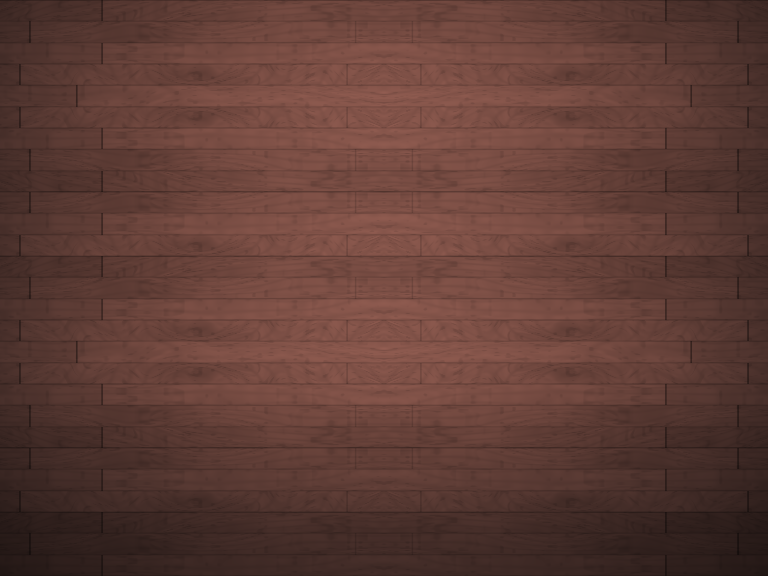
Give the GLSL for this texture, as a WebGL 2 fragment shader.

```glsl
#version 300 es
precision highp float;
uniform vec2 u_resolution;
out vec4 fragColor;

float hash(vec2 p) {
    return fract(sin(dot(p, vec2(127.1, 311.7))) * 43758.5453);
}

float noise(vec2 p) {
    vec2 i = floor(p), f = fract(p);
    f = f * f * (3.0 - 2.0 * f);
    return mix(mix(hash(i), hash(i + vec2(1, 0)), f.x),
               mix(hash(i + vec2(0, 1)), hash(i + vec2(1, 1)), f.x), f.y);
}

// Dark line centred on d = 0, softened by one pixel
float line(float d, float halfWidth, float pixel) {
    return 1.0 - smoothstep(halfWidth, halfWidth + pixel, abs(d));
}

// Board kinds run 0-4, back down to 0, then 1-3, and repeat every twelve rows
float boardKind(float row) {
    float r = mod(row, 12.0);
    return r < 8.5 ? 4.0 - abs(r - 4.0) : r - 8.0;
}

// Distances of the end joints from the centre line
vec2 jointPlaces(float kind) {
    if (kind < 0.5) return vec2(0.367, 0.9);
    if (kind < 1.5) return vec2(0.461, 0.037);
    if (kind < 2.5) return vec2(0.367, 0.9);
    if (kind < 3.5) return vec2(0.474, 0.048);
    return vec2(0.400, 0.9);
}

float boardTone(float kind) {
    if (kind < 0.5) return 0.92;
    if (kind < 1.5) return 0.95;
    if (kind < 2.5) return 1.01;
    return kind < 3.5 ? 0.99 : 1.03;
}

// Growth rings: broad arches on kind 0, a knot on kind 3, slanted waves elsewhere
float ringField(float m, float v, float kind) {
    float f = v * 2.2 + 3.0 * noise(vec2(m * 9.0 + kind * 17.0, v * 0.8));
    if (kind < 0.5) return f - 42.0 * m * m;
    if (kind > 2.5 && kind < 3.5) {
        return f + 3.0 * length(vec2((m - 0.245) * 14.0, v - 0.6));
    }
    return f + (kind - 2.2) * 5.0 * m;
}

float grain(float m, float v, float kind) {
    float offset = kind * 31.0;
    float bend = 0.35 * sin(6.2832 * ringField(m, v, kind) * 0.25);
    float fine = noise(vec2(m * 75.0 + offset, (v + bend) * 8.0));
    float broad = noise(vec2(m * 14.0 + offset, (v + bend) * 3.0));
    float pores = smoothstep(0.62, 0.95, noise(vec2(m * 130.0 - offset, (v + bend) * 11.0)));
    float rings = pow(0.5 + 0.5 * sin(6.2832 * ringField(m, v, kind)), 4.0);
    return 0.09 * (fine - 0.5) + 0.06 * (broad - 0.5) - 0.09 * pores
         - 0.055 * rings * (0.4 + fine);
}

void main() {
    vec2 uv = gl_FragCoord.xy / u_resolution;
    float m = abs(uv.x - 0.5);
    float t = (1.0 - uv.y) * 27.0;
    float row = floor(t);
    float kind = boardKind(row);
    float phase = mod(row, 12.0);
    float v = fract(t);
    bool flipped = phase > 4.5 && phase < 8.5;
    float boardV = flipped ? 1.0 - v : v;

    // Board tone, grain and dark smudges
    float tone = boardTone(kind) + 0.02 + grain(m, boardV, kind);
    vec2 joints = jointPlaces(kind);
    tone *= 1.0 - 0.05 * step(joints.x, m);
    if (kind > 2.5 && kind < 3.5) {
        vec2 q = vec2((m - 0.245) / 0.055, (boardV - 0.6) / 0.45);
        tone -= 0.14 * exp(-dot(q, q));
    }
    if (kind < 1.5) tone -= 0.05 * exp(-pow((m - 0.32) / 0.09, 2.0));

    // Long seams and end joints
    float pixelV = 27.0 / u_resolution.y;
    float pixelX = 1.0 / u_resolution.x;
    float seam = line(min(v, 1.0 - v), 0.015, pixelV);
    float seamDepth = kind < 0.5 && boardV < 0.5 ? 0.26 : 0.13;
    seamDepth *= 0.65 + 0.6 * noise(vec2(m * 30.0, floor(t + 0.5) * 7.0));
    tone *= 1.0 - seamDepth * seam;
    tone *= 1.0 - 0.38 * line(m - joints.x, 0.0004, pixelX);
    tone *= 1.0 - 0.14 * line(m - joints.y, 0.0004, pixelX);

    // Light from the upper middle, fading to the sides and floor
    float side = 1.0 - 0.43 * pow(2.0 * m, 1.9);
    float floorFade = mix(0.43, 1.0, smoothstep(-0.08, 0.4, uv.y));
    float topFade = 1.0 - 0.08 * smoothstep(0.8, 1.0, uv.y);
    float light = side * floorFade * topFade;

    vec3 warmBrown = vec3(0.515, 0.328, 0.287);
    vec3 dullBrown = vec3(0.515, 0.345, 0.312);
    vec3 wood = mix(dullBrown, warmBrown, smoothstep(0.3, 0.9, light));
    fragColor = vec4(wood * light * tone, 1.0);
}
```
